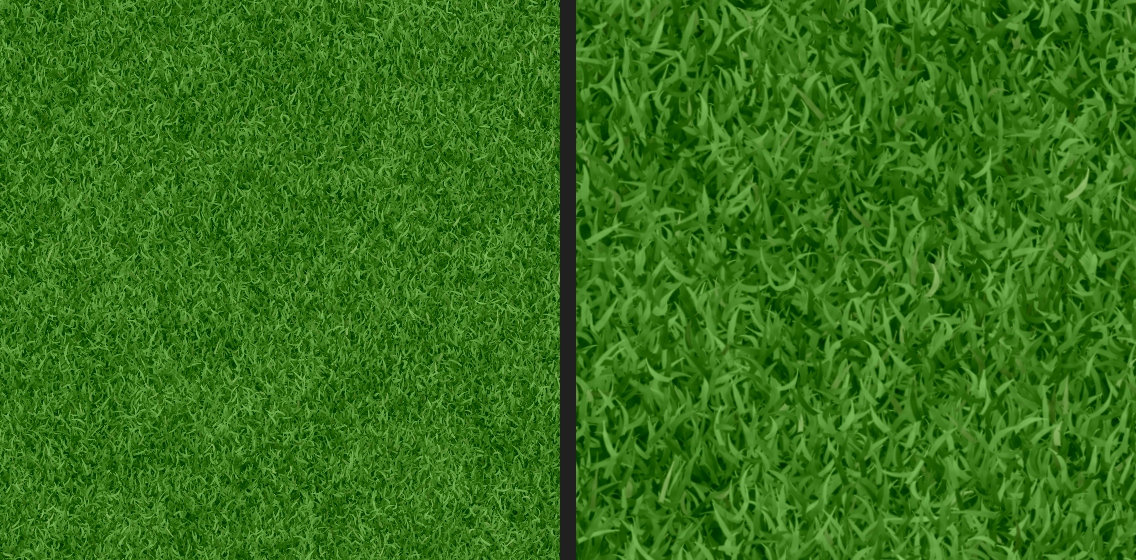
Left, the full canvas; right, a detail of the centre.
Reproduce this texture procedurally as a WebGL 2 fragment shader.

```glsl
#version 300 es
precision highp float;

// Dense lawn seen from above: short curved blades scattered on jittered grids,
// stacked from a dark, shaded bottom layer up to a brighter top layer.
// One brightness offset around a middle green sets the colour of every blade.

uniform vec2 u_resolution;
out vec4 outColor;

const int   LAYERS       = 14;
const float CELL         = 0.0165;                 // grid spacing of one layer
const vec2  HALF_LENGTH  = vec2(0.006, 0.0135);    // shortest, longest
const vec2  HALF_WIDTH   = vec2(0.0011, 0.0021);   // thinnest, widest
const float LEAN         = 1.75;                   // largest angle from upright
const float BEND         = 0.0045;                 // sideways curve of a tip
const float SOFTNESS     = 0.0009;                 // edge blur
const vec3  MID_GREEN    = vec3(0.28, 0.52, 0.15);
const vec3  STRAW_SHIFT  = vec3(0.09, 0.03, 0.07);
const float SOIL_SHADE   = -0.27;
const float BOTTOM_SHADE = -0.16;
const float TOP_SHADE    = 0.0;
const float SHADE_SPREAD = 0.36;
const float TIP_LIGHT    = 0.05;
const float PATCH_SCALE  = 22.0;
const float PATCH_AMOUNT = 0.07;
const float GRAIN_SCALE  = 260.0;
const float GRAIN_AMOUNT = 0.08;
const float STRAW_SHARE  = 0.04;

float hash(vec2 p) {
    return fract(sin(dot(p, vec2(127.1, 311.7))) * 43758.5453);
}

vec4 hash4(vec2 p) {
    vec4 d = vec4(dot(p, vec2(127.1, 311.7)), dot(p, vec2(269.5, 183.3)),
                  dot(p, vec2(419.2, 371.9)), dot(p, vec2(97.3, 157.7)));
    return fract(sin(d) * 43758.5453);
}

float valueNoise(vec2 p) {
    vec2 i = floor(p), f = fract(p);
    f = f * f * (3.0 - 2.0 * f);
    return mix(mix(hash(i), hash(i + vec2(1.0, 0.0)), f.x),
               mix(hash(i + vec2(0.0, 1.0)), hash(i + vec2(1.0, 1.0)), f.x), f.y);
}

// Returns coverage in x and position along the blade (-1 root, 1 tip) in y.
vec2 blade(vec2 p, float angle, float halfLength, float halfWidth, float bend, float blur) {
    float c = cos(angle), s = sin(angle);
    p = vec2(c * p.x + s * p.y, c * p.y - s * p.x);
    float along = p.y / halfLength;
    float across = abs(p.x - bend * (along * along - 0.4));
    float taper = halfWidth * (1.0 - 0.75 * smoothstep(-0.2, 1.0, along));
    float d = max(across - taper, abs(p.y) - halfLength);
    return vec2(1.0 - smoothstep(-blur, blur, d), clamp(along, -1.0, 1.0));
}

void main() {
    float size = min(u_resolution.x, u_resolution.y);
    vec2 uv = gl_FragCoord.xy / size;
    float blur = max(SOFTNESS, 0.45 / size);

    vec3 color = MID_GREEN + SOIL_SHADE;

    // Blades, bottom layer first
    for (int layer = 0; layer < LAYERS; layer++) {
        float height = float(layer) / float(LAYERS - 1);
        vec2 shift = hash4(vec2(float(layer), 7.0)).xy;
        vec2 grid = uv / CELL + shift;
        vec2 home = floor(grid);

        for (int y = -1; y <= 1; y++) {
            for (int x = -1; x <= 1; x++) {
                vec2 cell = home + vec2(x, y);
                vec2 seed = cell + float(layer) * vec2(17.3, 41.9);
                vec4 place = hash4(seed);
                vec4 look = hash4(seed + 73.7);

                vec2 p = (grid - cell - place.xy) * CELL;
                float angle = (place.z + place.w - 1.0) * LEAN;
                vec2 b = blade(p, angle,
                               mix(HALF_LENGTH.x, HALF_LENGTH.y, look.x),
                               mix(HALF_WIDTH.x, HALF_WIDTH.y, look.y),
                               (look.z - 0.5) * 2.0 * BEND, blur);

                float shade = mix(BOTTOM_SHADE, TOP_SHADE, height)
                            + (look.w - 0.5) * SHADE_SPREAD + b.y * TIP_LIGHT;
                float straw = step(1.0 - STRAW_SHARE, fract(look.z * 37.0 + look.x));
                color = mix(color, MID_GREEN + shade + straw * STRAW_SHIFT, b.x);
            }
        }
    }

    // Broad patches and fine grain
    color += (valueNoise(uv * PATCH_SCALE) - 0.5) * PATCH_AMOUNT;
    color += (valueNoise(uv * GRAIN_SCALE) - 0.5) * GRAIN_AMOUNT;

    outColor = vec4(clamp(color, 0.0, 1.0), 1.0);
}
```
